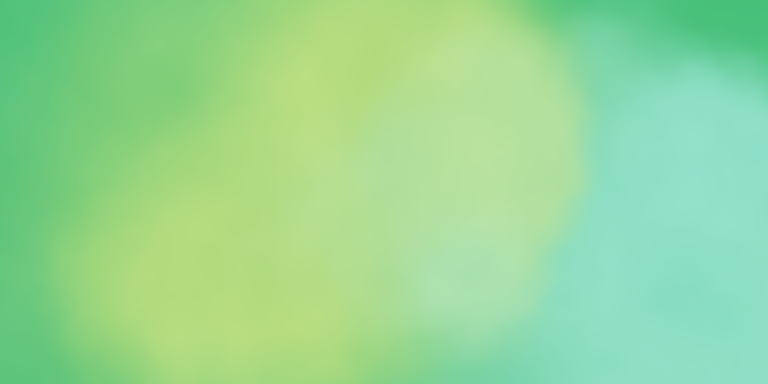
This background is drawn by a Shadertoy shader. Its source:

```glsl
// Soft watercolour clouds drifting from green through yellow-lime to aqua.
#define DEEP_GREEN vec3(0.27, 0.75, 0.47)
#define LEAF_GREEN vec3(0.37, 0.77, 0.49)
#define GRASS      vec3(0.54, 0.82, 0.48)
#define LIME       vec3(0.74, 0.87, 0.50)
#define PALE       vec3(0.71, 0.88, 0.62)
#define MINT       vec3(0.68, 0.89, 0.71)
#define TEAL       vec3(0.46, 0.82, 0.63)
#define AQUA       vec3(0.57, 0.88, 0.79)
#define WARP 0.16
#define GRAIN_SCALE 3.5
#define MOTTLE 0.07

float hash(vec2 p) {
    return fract(sin(dot(p, vec2(127.1, 311.7))) * 43758.5453);
}

float valueNoise(vec2 p) {
    vec2 cell = floor(p), f = fract(p);
    f = f * f * f * (f * (f * 6.0 - 15.0) + 10.0);
    float low = mix(hash(cell), hash(cell + vec2(1, 0)), f.x);
    float high = mix(hash(cell + vec2(0, 1)), hash(cell + vec2(1, 1)), f.x);
    return mix(low, high, f.y);
}

// Layered noise, roughly 0 to 1
float fbm(vec2 p) {
    float sum = 0.0, amplitude = 0.53;
    for (int i = 0; i < 4; i++) {
        sum += amplitude * valueNoise(p);
        p = mat2(1.6, 1.2, -1.2, 1.6) * p + 7.3;
        amplitude *= 0.5;
    }
    return sum;
}

// Ellipse whose edge fades over "softness" on each side of its radius
float cloud(vec2 p, vec2 centre, vec2 radius, float softness) {
    float d = length((p - centre) / radius);
    return 1.0 - smoothstep(1.0 - softness, 1.0 + softness, d);
}

void mainImage(out vec4 fragColor, in vec2 fragCoord) {
    // Canvas height is one unit; width is stretched to two
    vec2 uv = fragCoord / iResolution.xy * vec2(2.0, 1.0);
    vec2 drift = vec2(fbm(uv * GRAIN_SCALE), fbm(uv * GRAIN_SCALE + 19.7));
    vec2 p = uv + WARP * (drift - 0.5);

    // Green to aqua ground
    vec3 color = mix(LEAF_GREEN, TEAL, smoothstep(0.65, 1.15, p.x));
    color = mix(color, AQUA, smoothstep(1.05, 1.65, p.x) * 0.88);
    color = mix(color, DEEP_GREEN, 0.6 * cloud(p, vec2(0.0, 1.0), vec2(0.3, 0.3), 0.8));

    // Dark upper right, with a teal wisp through it
    color = mix(color, TEAL, 0.75 * cloud(p, vec2(1.52, 0.88), vec2(0.28, 0.3), 0.7));
    color = mix(color, DEEP_GREEN, 0.95 * cloud(p, vec2(1.98, 1.02), vec2(0.34, 0.22), 0.55));
    color = mix(color, DEEP_GREEN, 0.9 * cloud(p, vec2(1.28, 1.02), vec2(0.28, 0.16), 0.6));
    color = mix(color, DEEP_GREEN, 0.6 * cloud(p, vec2(1.65, 1.06), vec2(0.45, 0.1), 0.7));

    // Grass halo, then the two lime masses
    color = mix(color, GRASS, 0.85 * cloud(p, vec2(0.65, 0.45), vec2(0.56, 0.68), 0.4));
    color = mix(color, LIME, 0.85 * cloud(p, vec2(1.02, 0.74), vec2(0.40, 0.38), 0.42));
    color = mix(color, LIME, 0.85 * cloud(p, vec2(0.62, 0.28), vec2(0.40, 0.34), 0.5));

    // Pale heart with a crisp right shoulder
    color = mix(color, PALE, 0.9 * cloud(p, vec2(1.24, 0.55), vec2(0.29, 0.34), 0.25));
    color = mix(color, PALE, 0.6 * cloud(p, vec2(1.04, 0.38), vec2(0.32, 0.26), 0.5));
    color = mix(color, MINT, 0.8 * cloud(p, vec2(1.23, 0.26), vec2(0.17, 0.15), 0.7));

    // Warm highlights and bright aqua
    color = mix(color, LIME, 0.45 * cloud(p, vec2(1.03, 0.79), vec2(0.16, 0.12), 0.8));
    color = mix(color, LIME, 0.45 * cloud(p, vec2(0.74, 0.22), vec2(0.14, 0.16), 0.8));
    color = mix(color, AQUA, 0.7 * cloud(p, vec2(1.82, 0.60), vec2(0.24, 0.22), 0.6));

    // Faint mottling
    color += MOTTLE * (fbm(uv * 4.0 + 41.0) - 0.5) * vec3(1.0, 0.4, 0.5);
    fragColor = vec4(clamp(color, 0.0, 1.0), 1.0);
}
```
